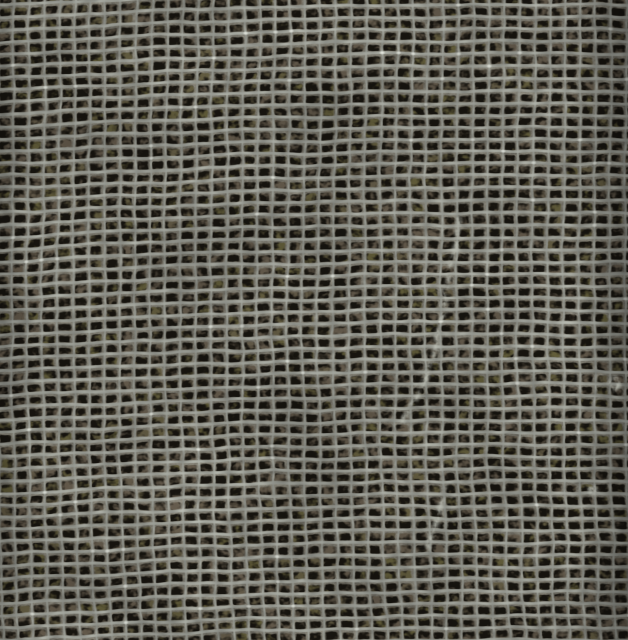
Reproduce this texture procedurally as a Shadertoy shader.

```glsl
// Worn woven wire mesh: pale crossing strands over dark, dusty holes, with a frayed scratch.

const vec2 GRID = vec2(41.0, 52.4);
const vec3 WIRE = vec3(0.60, 0.61, 0.58);
const vec3 STRAND = vec3(0.46, 0.45, 0.41);
const vec3 DEPTH = vec3(0.085, 0.075, 0.055);
const vec3 BEIGE = vec3(0.42, 0.38, 0.32);
const vec3 OLIVE = vec3(0.41, 0.39, 0.24);
const vec3 FRAY = vec3(0.74, 0.75, 0.71);

float hash(vec2 p) {
    vec3 q = fract(p.xyx * vec3(0.1031, 0.1030, 0.0973));
    q += dot(q, q.yzx + 33.33);
    return fract((q.x + q.y) * q.z);
}

float cornerSlope(vec2 corner, vec2 offset) {
    float angle = 6.2832 * hash(corner);
    return dot(vec2(cos(angle), sin(angle)), offset);
}

// Gradient noise, roughly -0.7 to 0.7
float noise(vec2 p) {
    vec2 i = floor(p), f = fract(p), e = vec2(0.0, 1.0);
    vec2 u = f * f * f * (f * (f * 6.0 - 15.0) + 10.0);
    float low = mix(cornerSlope(i, f), cornerSlope(i + e.yx, f - e.yx), u.x);
    float high = mix(cornerSlope(i + e.xy, f - e.xy), cornerSlope(i + e.yy, f - e.yy), u.x);
    return mix(low, high, u.y);
}

float fbm(vec2 p) {
    float sum = 0.0, gain = 0.6;
    for (int i = 0; i < 3; i++) {
        sum += gain * noise(p);
        p = p * 2.03 + 17.3;
        gain *= 0.5;
    }
    return sum;
}

float inside(float d, float soft) {
    return 1.0 - smoothstep(-soft, soft, d);
}

// Distance to the nearest whole-number line
float lineDistance(float x) {
    return abs(fract(x + 0.5) - 0.5);
}

float roundBox(vec2 p, vec2 halfSize, float radius) {
    vec2 q = abs(p) - halfSize + radius;
    return length(max(q, 0.0)) + min(max(q.x, q.y), 0.0) - radius;
}

float segment(vec2 p, vec2 a, vec2 b) {
    vec2 ab = b - a;
    return length(p - a - ab * clamp(dot(p - a, ab) / dot(ab, ab), 0.0, 1.0));
}

// Canvas position to mesh cells: arched rows, leaning columns, slight waviness
vec2 meshCoords(vec2 uv) {
    vec2 p = uv;
    p.y -= 0.048 * uv.x - 0.030 * uv.x * uv.x;
    p.x += 0.012 * (uv.y - 0.5) + 0.006 * sin(uv.y * 4.0);
    vec2 sway = vec2(noise(uv * 9.0), noise(uv * 9.0 + 40.0));
    vec2 kink = vec2(noise(uv * GRID * 0.7 + 80.0), noise(uv * GRID * 0.7 + 120.0));
    return p * GRID + 0.22 * sway + 0.11 * kink;
}

// Dark opening with dusty lumps behind it
vec3 holeColor(vec2 g, vec2 cell, vec2 uv) {
    float lump = noise(g * vec2(1.7, 1.5) + 9.0) + 0.35 * noise(g * 4.1);
    float dust = 0.25 * noise(uv * 7.0) + 0.34 * (hash(cell + 5.0) - 0.5);
    float fill = smoothstep(-0.22, 0.55, lump + dust + 0.3 * (fract(g.x) - 0.5));
    vec3 lumpColor = mix(BEIGE, OLIVE, smoothstep(0.45, 1.0, hash(cell + 71.0)));
    return mix(DEPTH, lumpColor, 0.85 * fill);
}

// Pale torn fibres: a long scratch, a short one and two flecks
float frayMask(vec2 uv) {
    vec2 p = uv + 0.012 * vec2(fbm(uv * 22.0), fbm(uv * 22.0 + 31.0));
    float d = segment(p, vec2(0.733, 0.660), vec2(0.692, 0.440));
    d = min(d, segment(p, vec2(0.692, 0.440), vec2(0.640, 0.335)));
    d = min(d, segment(p, vec2(0.706, 0.235), vec2(0.684, 0.145)));
    d = min(d, length(p - vec2(0.978, 0.402)) - 0.006);
    d = min(d, length(p - vec2(0.945, 0.236)) - 0.004);
    float patchy = smoothstep(-0.30, 0.25, fbm(uv * 60.0));
    return inside(d - 0.004, 0.005) * patchy;
}

void mainImage(out vec4 fragColor, in vec2 fragCoord) {
    vec2 uv = fragCoord / iResolution.xy;
    vec2 g = meshCoords(uv);
    vec2 cell = floor(g);
    vec2 soft = 0.5 * GRID / iResolution.xy + 0.035;

    // Thick shaded strands
    float grain = fbm(g * 2.3);
    vec3 color = STRAND * (1.0 + 0.35 * grain + 0.16 * (hash(cell) - 0.5));

    // Rounded openings, each a little different in size
    vec2 halfSize = vec2(0.36, 0.30) + 0.07 * (vec2(hash(cell + 13.0), hash(cell + 29.0)) - 0.5);
    float opening = roundBox(fract(g) - vec2(0.46, 0.42), halfSize, 0.14) + 0.07 * noise(g * 3.0);
    color = mix(color, holeColor(g, cell, uv), inside(opening, soft.y + 0.02));

    // Bright wire crests, rows over columns
    float column = inside(lineDistance(g.x) - 0.065, soft.x);
    float row = inside(lineDistance(g.y) - 0.115, soft.y);
    vec3 wire = WIRE * (1.0 + 0.24 * noise(g * vec2(1.3, 1.7) + 55.0));
    color = mix(color, wire * 0.94, 0.85 * column);
    color = mix(color, wire, 0.92 * row);

    // Glints at a few crossings
    float glint = step(0.965, hash(floor(g + 0.5) + 91.0));
    color += 0.18 * glint * inside(length(fract(g + 0.5) - 0.5) - 0.12, 0.1);

    // Broad wear, darker side edges, then frayed fibres
    float tone = 1.0 + 0.20 * fbm(uv * vec2(5.0, 7.0) + 3.0);
    tone *= 1.0 - 0.28 * smoothstep(0.90, 1.02, uv.x) - 0.15 * smoothstep(0.06, 0.0, uv.x);
    color = mix(color * tone, FRAY, 0.75 * frayMask(uv));
    fragColor = vec4(clamp(color, 0.0, 1.0), 1.0);
}
```
